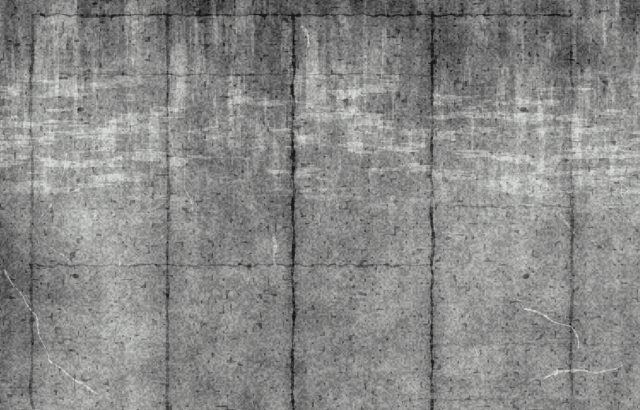
Write a Shadertoy shader that draws this texture.

```glsl
float hash(vec2 p) {
    vec3 q = fract(vec3(p.xyx) * 0.1031);
    q += dot(q, q.yzx + 33.33);
    return fract((q.x + q.y) * q.z);
}

float noise(vec2 p) {
    vec2 i = floor(p), f = fract(p);
    f = f * f * (3.0 - 2.0 * f);
    return mix(mix(hash(i), hash(i + vec2(1, 0)), f.x),
               mix(hash(i + vec2(0, 1)), hash(i + vec2(1, 1)), f.x), f.y);
}

float fbm(vec2 p) {
    float sum = 0.0, amp = 0.5;
    for (int i = 0; i < 5; i++) {
        sum += amp * noise(p);
        p = mat2(1.6, 1.2, -1.2, 1.6) * p + 17.3;
        amp *= 0.5;
    }
    return sum;
}

// Layered noise that keeps its stretch direction
float streaks(vec2 p) {
    return 0.5 * noise(p) + 0.3 * noise(p * 2.1 + 9.0) + 0.2 * noise(p * 4.3 + 31.0);
}

float segment(vec2 p, vec2 a, vec2 b) {
    vec2 d = b - a;
    return length(p - a - d * clamp(dot(p - a, d) / dot(d, d), 0.0, 1.0));
}

float stroke(float d, float w) {
    float px = 0.8 / iResolution.y;
    return 1.0 - smoothstep(w - px, w + px, d);
}

// Horizontal joint at height y, between x limits
float joint(vec2 uv, float y, float x0, float x1, float rough) {
    float inside = smoothstep(x0 - 0.002, x0 + 0.002, uv.x) * smoothstep(x1 + 0.002, x1 - 0.002, uv.x);
    return inside * stroke(abs(uv.y - y + (rough - 0.5) * 0.008), 0.0012 + 0.002 * rough);
}

void mainImage(out vec4 fragColor, in vec2 fragCoord) {
    vec2 uv = fragCoord / iResolution.xy;
    vec2 p = fragCoord / iResolution.y;
    float aspect = iResolution.x / iResolution.y;
    float cloud = fbm(p * 3.5 + 4.0);
    float rough = noise(p * 70.0);
    float grain = noise(p * 240.0);
    float pores = noise(p * 130.0 + 50.0);
    float top = smoothstep(0.62, 1.0, uv.y);

    // Weathered base with vertical rain streaks
    float tone = 0.545 + 0.36 * (cloud - 0.48) - 0.13 * top;
    tone += (0.10 + 0.22 * top) * (streaks(p * vec2(38.0, 3.0)) - 0.5);
    tone += 0.16 * (fbm(p * 18.0) - 0.48);
    tone -= 0.11 * smoothstep(0.05, 0.0, uv.x);
    tone -= 0.06 * smoothstep(0.955, 0.97, uv.y);

    // Bleached patches: brushed across, then dripping down
    float band = smoothstep(0.42, 0.62, uv.y) * smoothstep(0.86, 0.78, uv.y);
    float brushed = smoothstep(0.54, 0.72, streaks(p * vec2(12.0, 60.0)) + 0.5 * (cloud - 0.45));
    float drips = smoothstep(0.53, 0.74, streaks(p * vec2(65.0, 9.0) + 7.0) + 0.6 * (fbm(p * 5.0 + 20.0) - 0.47));
    tone += 0.11 * brushed * (0.25 + band);
    tone += 0.12 * drips * smoothstep(0.35, 0.75, uv.y);

    // Vertical seams, with pitted margins and pale edges
    float seams[5] = float[5](0.05, 0.262, 0.458, 0.675, 0.893);
    for (int i = 0; i < 5; i++) {
        float x = (uv.x - seams[i]) * aspect + 0.006 * (noise(vec2(p.y * 28.0, float(i) * 7.0)) - 0.5);
        float d = abs(x);
        float deep = (i == 2 || i == 3) ? 1.0 : 0.6;
        float reach = smoothstep(0.985, 0.955, uv.y);
        float gap = 0.35 + 0.65 * smoothstep(0.2, 0.65, noise(vec2(p.y * 35.0, float(i) + 0.5)));
        tone -= 0.24 * deep * gap * reach * stroke(d, 0.0012 + 0.004 * rough);
        tone -= 0.20 * deep * reach * exp(-d * 65.0) * smoothstep(0.4, 0.75, pores);
        tone -= 0.05 * deep * reach * exp(-d * 38.0);
        float edge = exp(-pow((x - 0.022) / 0.022, 2.0));
        tone += 0.10 * edge * band * smoothstep(0.35, 0.6, streaks(p * vec2(30.0, 6.0)));
    }

    // Horizontal joints
    float joints = joint(uv, 0.963, 0.05, 0.893, rough) + 0.65 * joint(uv, 0.818, 0.05, 0.675, rough);
    joints += 0.8 * joint(uv, 0.353, 0.05, 0.675, rough) + 0.65 * joint(uv, 0.496, 0.675, 0.893, rough);
    joints += 0.3 * joint(uv, 0.59, 0.893, 1.0, rough) + 0.3 * joint(uv, 0.16, 0.675, 1.0, rough);
    joints += 0.4 * joint(uv, 0.025, 0.63, 0.893, rough);
    tone -= 0.25 * joints * (0.45 + 0.55 * noise(p * 32.0));

    // Sand grain and pits
    tone += 0.17 * (grain - 0.5) + 0.10 * (pores - 0.5);
    tone -= 0.16 * smoothstep(0.80, 0.93, noise(p * 110.0 + 80.0));

    // Scattered pale scratches and chips
    vec2 bent = p + 0.022 * (vec2(noise(p * 22.0), noise(p * 22.0 + 40.0)) - 0.5);
    float pale = 0.0;
    for (int i = 0; i < 26; i++) {
        float k = float(i);
        vec2 c = vec2(hash(vec2(k, 1.0)) * aspect, 0.04 + 0.56 * hash(vec2(k, 2.0)));
        float turn = 6.283 * hash(vec2(k, 3.0));
        vec2 arm = vec2(cos(turn), sin(turn)) * mix(0.005, 0.05, pow(hash(vec2(k, 4.0)), 2.0));
        pale += 0.7 * stroke(segment(bent, c - arm, c + arm), 0.0004 + 0.0035 * rough * hash(vec2(k, 5.0)));
    }

    // Long cracks: lower left, lower right, upper middle
    float crack = min(segment(bent, vec2(0.01, 0.34), vec2(0.08, 0.235)),
                      segment(bent, vec2(0.08, 0.235), vec2(0.118, 0.127)));
    crack = min(crack, segment(bent, vec2(0.118, 0.127), vec2(0.24, 0.045)));
    crack = min(crack, segment(bent, vec2(1.28, 0.245), vec2(1.39, 0.208)));
    crack = min(crack, segment(bent, vec2(1.39, 0.208), vec2(1.41, 0.155)));
    pale += stroke(crack, 0.0008 + 0.002 * rough);
    pale += stroke(segment(bent, vec2(1.33, 0.085), vec2(1.52, 0.11)), 0.001 + 0.006 * rough * smoothstep(1.54, 1.32, p.x));
    pale += stroke(segment(bent, vec2(0.74, 0.93), vec2(0.75, 0.89)), 0.008 * rough);
    tone += 0.24 * min(pale, 1.0) * (0.6 + 0.4 * grain);

    // Tie holes
    for (int i = 0; i < 4; i++) {
        vec2 c = vec2(i % 2 == 0 ? 0.188 : 1.286, i < 2 ? 0.725 : 0.332);
        tone -= 0.28 * stroke(length((bent - c) * vec2(0.7, 1.0)), 0.006);
    }
    vec2 notch = abs(p - vec2(0.483, 0.968));
    tone -= 0.3 * stroke(max(notch.x, notch.y), 0.006);

    tone = clamp(tone, 0.1, 0.84);
    fragColor = vec4(tone * vec3(0.996, 1.004, 0.994), 1.0);
}
```
